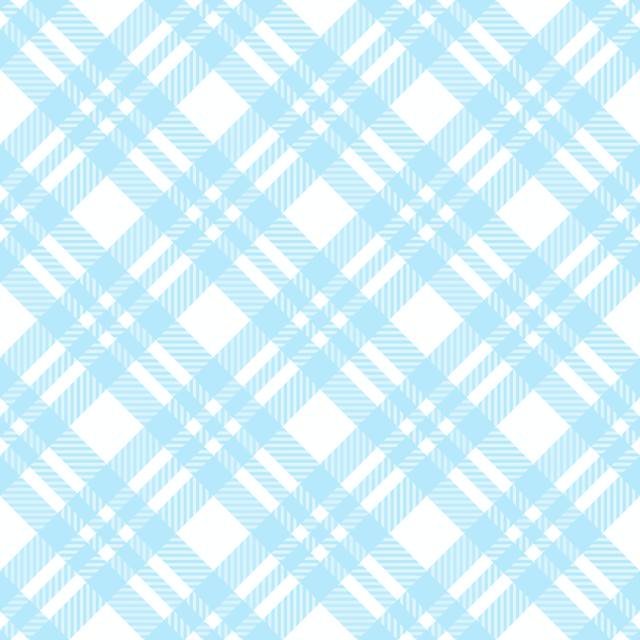
This pattern is drawn by a WebGL 2 fragment shader. Its source:

```glsl
#version 300 es
precision highp float;
// Diagonal tartan: two families of bands cross at 45 degrees on white.
// Crossings are solid blue; single bands are hatched with upright or level
// threads, whose contrast swells and fades twice in each repeat.

uniform vec2 u_resolution;
out vec4 outColor;

const float REPEATS = 3.0;          // whole repeats across and down
const float CORE_EDGE = 0.049;      // half width of the thin middle stripe
const float WIDE_INNER = 0.135;     // inner edge of the wide stripes
const float WIDE_OUTER = 0.325;     // outer edge of the wide stripes
const float THREADS = 34.0;         // threads per repeat, even so rows align
const float THREAD_HALF = 0.25;     // half width of a thread, in pitches
const float FADE_CENTRE = 0.13;     // place in the repeat with faintest threads
const float FADE_DEPTH = 0.42;      // contrast lost where threads are faintest

const vec3 WHITE = vec3(0.995, 1.0, 1.0);
const vec3 BLUE = vec3(0.715, 0.912, 0.985);
const vec3 PALE = vec3(0.88, 0.967, 0.993);

const float TAU = 6.2831853;

// Smoothed coverage of the region below an edge
float below(float value, float edge, float blur) {
  return 1.0 - smoothstep(edge - blur, edge + blur, value);
}

// Symmetric band of three stripes, centred on each whole coordinate
float bandMask(float coord, float blur) {
  float d = abs(fract(coord + 0.5) - 0.5);
  float core = below(d, CORE_EDGE, blur);
  float wide = below(d, WIDE_OUTER, blur) - below(d, WIDE_INNER, blur);
  return core + wide;
}

// Fine threads with periodic loss of contrast
vec3 threadColor(float coord, float pixel) {
  float d = abs(fract(coord * THREADS) - 0.5);
  float line = below(d, THREAD_HALF, 0.8 * pixel * THREADS);
  float faint = 0.5 + 0.5 * cos(TAU * 2.0 * (coord - FADE_CENTRE));
  float contrast = 1.0 - FADE_DEPTH * faint;
  return mix(PALE, BLUE, 0.5 + (line - 0.5) * contrast);
}

void main() {
  vec2 p = gl_FragCoord.xy / u_resolution * REPEATS;
  float pixel = REPEATS / min(u_resolution.x, u_resolution.y);

  // Bands that rise and fall from left to right
  float rising = bandMask(p.x - p.y, pixel);
  float falling = bandMask(p.x + p.y, pixel);

  // Upright threads in rising bands, level threads in falling ones
  vec3 upright = threadColor(p.x, pixel);
  vec3 level = threadColor(p.y, pixel);

  // Blend the four combinations of the two bands
  vec3 underFalling = mix(level, BLUE, rising);
  vec3 outsideFalling = mix(WHITE, upright, rising);
  outColor = vec4(mix(outsideFalling, underFalling, falling), 1.0);
}
```
